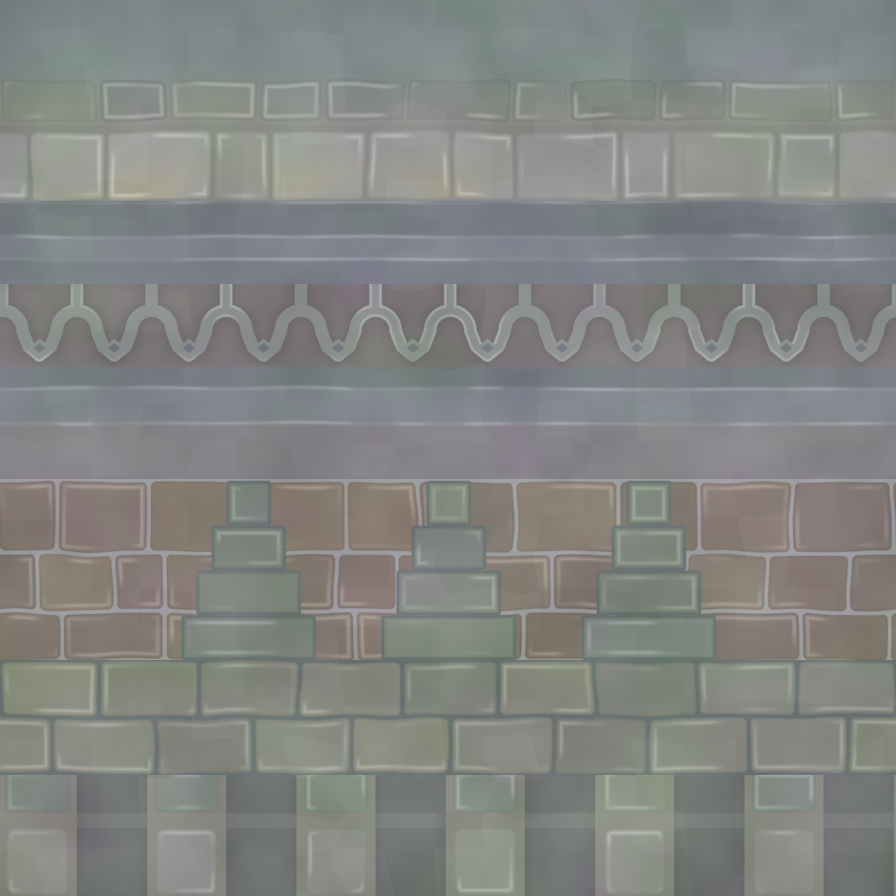
A Shadertoy shader for this texture:

```glsl
// Weathered wall: plaster, pale stones, mouldings around a looped frieze, brown
// bricks with three stepped pyramids, two stone courses and six pilasters.
// Bands are painted down a 12-unit canvas (y from the top), then stained by noise.

const float SIZE = 12.0;         // canvas width, one frieze loop per unit
const float JOINT = 0.026;       // half width of a mortar joint
const float RIBBON_HALF = 0.085; // half width of the frieze ribbon
const float WEAR = 0.11;         // brightness of worn edges
const float STAIN = 0.10;        // strength of broad stains
const vec3 PLASTER = vec3(0.50, 0.54, 0.545);
const vec3 PALE = vec3(0.60, 0.61, 0.585);
const vec3 SLATE = vec3(0.455, 0.485, 0.50);
const vec3 MOULDING = vec3(0.50, 0.52, 0.55);
const vec3 MAUVE = vec3(0.515, 0.505, 0.53);
const vec3 FRIEZE = vec3(0.49, 0.475, 0.475);
const vec3 RIBBON = vec3(0.55, 0.57, 0.56);
const vec3 BROWN = vec3(0.515, 0.475, 0.44);
const vec3 MORTAR = vec3(0.61, 0.61, 0.62);
const vec3 GREEN = vec3(0.495, 0.525, 0.495);
const vec3 GROUT = vec3(0.415, 0.455, 0.455);
const vec3 COURSE = vec3(0.52, 0.53, 0.495);
const vec3 PILLAR = vec3(0.535, 0.535, 0.505);
const vec3 RECESS = vec3(0.445, 0.46, 0.455);

float px;  // one pixel in units

float hash(vec2 p) { return fract(sin(dot(p, vec2(127.1, 311.7))) * 43758.5453); }

// Value noise that wraps across the canvas
float noise(vec2 p, float freq) {
    vec2 f = fract(p * freq), a = mod(floor(p * freq), SIZE * freq), b = mod(a + 1.0, SIZE * freq);
    f = f * f * (3.0 - 2.0 * f);
    return mix(mix(hash(a), hash(vec2(b.x, a.y)), f.x), mix(hash(vec2(a.x, b.y)), hash(b), f.x), f.y);
}

float fbm(vec2 p) {
    float sum = 0.0;
    for (float f = 1.0; f < 9.0; f *= 2.0) sum += noise(p, f) / f;
    return sum / 1.875;
}

float fill(float d) { return smoothstep(px, -px, d); }
float line(float d, float w) { return exp(-d * d / (w * w)); }
float chips(vec2 p) { return smoothstep(0.4, 0.8, noise(p, 2.0)); }

float box(vec2 p, vec2 halfSize, float r) {
    vec2 q = abs(p) - halfSize + r;
    return length(max(q, 0.0)) + min(max(q.x, q.y), 0.0) - r;
}

float segment(vec2 p, vec2 a, vec2 b) {
    vec2 d = b - a;
    return length(p - a - d * clamp(dot(p - a, d) / dot(d, d), 0.0, 1.0));
}

// Thin broken highlight along a moulding
float ridge(vec2 p, float y) {
    return line(p.y - y - 0.035 * (noise(p, 1.0) - 0.5), 0.024) * (0.3 + 0.7 * chips(vec2(p.x, y)));
}

// One tinted stone with a chipped bright rim
vec3 stone(vec3 below, vec3 face, float d, float id, vec2 p) {
    vec3 c = face + (hash(vec2(id, 3.7)) - 0.5) * vec3(0.04, 0.035, 0.02);
    c.b += 0.03 * (hash(vec2(id, 8.1)) - 0.5);
    c += WEAR * line(d + 0.065, 0.027) * chips(p + id) - 0.025 * smoothstep(-0.04, 0.0, d);
    return mix(below, c, fill(d));
}

float edge(float i, float count, float shift, float jitter, float row) {
    return (i + shift + jitter * (hash(vec2(mod(i, count), row)) - 0.5)) * SIZE / count;
}

// Row of stones of uneven width; span holds its top and bottom
vec3 course(vec3 joint, vec3 face, vec2 p, vec2 span, float count, float shift, float jitter) {
    float i = floor(p.x * count / SIZE - shift);
    i -= step(p.x, edge(i, count, shift, jitter, span.x));
    i += step(edge(i + 1.0, count, shift, jitter, span.x), p.x);
    float a = edge(i, count, shift, jitter, span.x), b = edge(i + 1.0, count, shift, jitter, span.x);
    vec2 q = p + 0.05 * (vec2(noise(p, 2.0), noise(p + 5.3, 2.0)) - 0.5);
    float d = box(q - 0.5 * vec2(a + b, span.x + span.y), 0.5 * vec2(b - a, span.y - span.x) - JOINT, 0.07);
    return stone(joint, face, d, mod(i, count) + span.x, p);
}

// Ribbon of arches hung from stems and joined in points
vec3 frieze(vec2 p) {
    vec2 q = vec2(abs(fract(p.x - 0.53) - 0.5), p.y), c = q - vec2(0.0, 4.43);
    float d = c.y < 0.0 ? abs(length(c) - 0.27) : 1.0;
    d = min(d, segment(q, vec2(0.27, 4.43), vec2(0.35, 4.64)));
    d = min(d, segment(q, vec2(0.35, 4.64), vec2(0.5, 4.76)));
    d = min(d, segment(q, vec2(0.0, 3.75), vec2(0.0, 4.16))) - RIBBON_HALF;
    vec3 col = mix(FRIEZE - 0.045 * exp(-max(d, 0.0) * 14.0), RIBBON, fill(d));
    col += WEAR * line(d + 0.02, 0.018) * chips(p);
    float gem = abs(q.x - 0.5) + abs(q.y - 4.66) * 1.3;
    return mix(mix(col, RIBBON, fill(gem - 0.16)), SLATE, fill(gem - 0.085));
}

// Light pilasters with a panel above and below a ledge
vec3 pilasters(vec2 p) {
    float x = mod(p.x + 0.5, 2.0) - 1.0, id = floor(p.x * 0.5 + 0.25), side = abs(x) - 0.53;
    vec3 col = RECESS + 0.035 * fill(abs(p.y - 10.99) - 0.1) - 0.03 * exp(-max(side, 0.0) * 9.0);
    col = mix(col, PILLAR, fill(side));
    col = stone(col, GREEN + 0.02, box(vec2(x, p.y - 10.6), vec2(0.43, 0.28), 0.07), id, p);
    return stone(col, PALE - 0.04, box(vec2(x, p.y - 11.54), vec2(0.41, 0.45), 0.11), id + 20.0, p);
}

vec3 mouldings(vec2 p) {
    float lower = step(4.9, p.y);
    vec2 ledge = mix(vec2(3.17, 3.48), vec2(5.2, 5.67), lower);
    vec3 col = mix(SLATE, MOULDING, fill(ledge.x - p.y));
    col = mix(col, mix(MOULDING - 0.02, MAUVE, lower), fill(ledge.y - p.y));
    return col + WEAR * (ridge(p, 2.71) + ridge(p, ledge.x) + ridge(p, ledge.y));
}

// Three pyramids of four steps
vec3 pyramids(vec3 col, vec2 p) {
    float k = clamp(round((p.x - 3.33) / 2.68), 0.0, 2.0);
    for (float i = 0.0; i < 4.0; i++) {
        float d = box(p - vec2(3.33 + 2.68 * k, 6.74 + 0.6 * i), vec2(0.3 + 0.2 * i, 0.3), 0.04);
        col = stone(mix(col, GROUT, fill(d)), GREEN, d + 0.035, i + 4.0 * k, p);
    }
    return col;
}

vec3 wall(vec2 p) {
    float y = p.y;
    vec3 base = mix(PLASTER, PALE - 0.045, smoothstep(0.7, 1.8, y));
    vec3 pale = PALE + vec3(0.02, 0.01, -0.05) * chips(p * 0.5) * smoothstep(1.9, 2.6, y);
    if (y < 1.68) return course(base, base - 0.012, p, vec2(1.05, 1.64), 11.0, 0.1, 0.4);
    if (y < 2.69) return course(base - 0.015, pale, p, vec2(1.74, 2.7), 11.0, 0.45, 0.4);
    if (y > 3.8 && y < 4.92) return frieze(p);
    if (y < 6.42) return mouldings(p);
    if (y < 7.41) return pyramids(course(MORTAR, BROWN, p, vec2(6.43, 7.41), 10.0, 0.8, 0.35), p);
    if (y < 8.19) return pyramids(course(MORTAR, BROWN, p, vec2(7.41, 8.19), 12.0, 0.3, 0.6), p);
    if (y < 8.84) return pyramids(course(MORTAR, BROWN, p, vec2(8.19, 8.86), 10.0, 0.8, 0.4), p);
    if (y < 9.6) return course(GROUT, COURSE, p, vec2(8.84, 9.6), 9.0, 0.01, 0.06);
    if (y < 10.38) return course(GROUT, COURSE, p, vec2(9.6, 10.38), 9.0, 0.54, 0.06);
    return pilasters(p);
}

void mainImage(out vec4 fragColor, in vec2 fragCoord) {
    vec2 p = SIZE * fragCoord / iResolution.xy;
    p.y = SIZE - p.y;
    px = SIZE / iResolution.y;
    // Stains, hue drift and square brush dabs
    vec3 col = wall(p) + STAIN * (fbm(p) - 0.5);
    col += (fbm(p + 3.1) - 0.5) * vec3(0.03, -0.03, 0.05);
    col += 0.022 * (hash(floor(p * vec2(1.5, 2.0) + 0.35 * noise(p, 2.0))) - 0.5);
    fragColor = vec4(col, 1.0);
}
```
